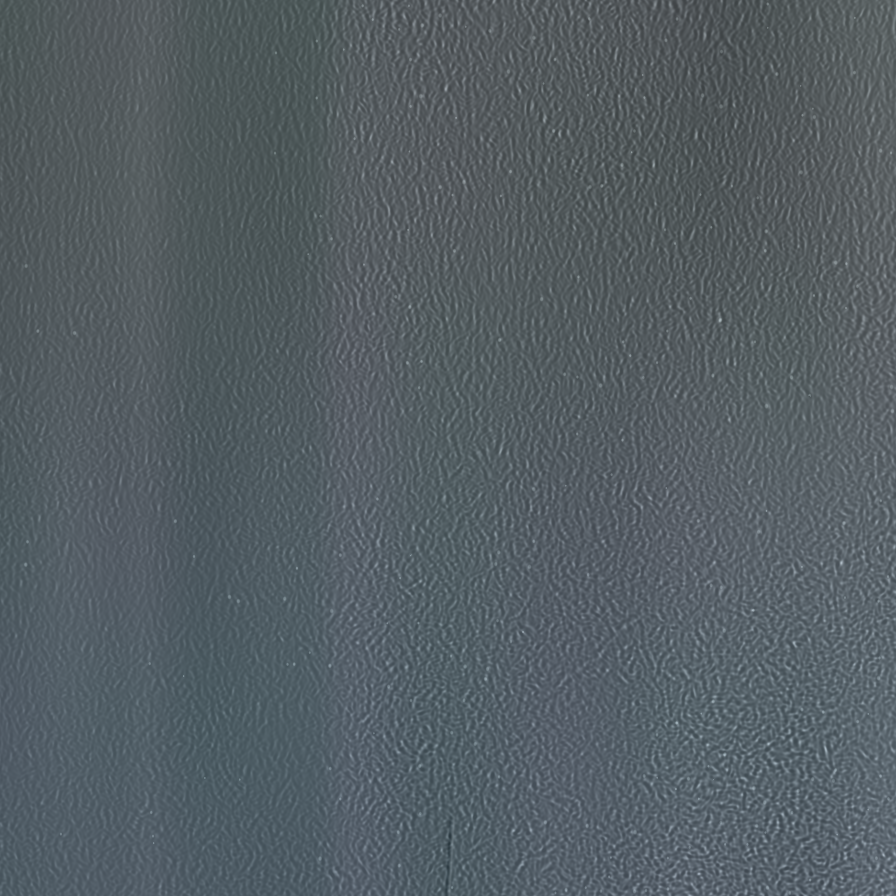
A Shadertoy shader for this texture:

```glsl
// Blue-grey fine-grained leather with short beaded vertical ridges, soft streaks and pale specks.

float hash(vec2 p) {
    return fract(sin(dot(p, vec2(127.1, 311.7))) * 43758.5453);
}

float valueNoise(vec2 p) {
    vec2 cell = floor(p), f = fract(p);
    f = f * f * (3.0 - 2.0 * f);
    float low = mix(hash(cell), hash(cell + vec2(1, 0)), f.x);
    float high = mix(hash(cell + vec2(0, 1)), hash(cell + vec2(1, 1)), f.x);
    return mix(low, high, f.y);
}

// Sum of small wave packets; spread sets how far ridges lean from vertical
float ridgeNoise(vec2 p, float spread) {
    vec2 cell = floor(p);
    float sum = 0.0;
    for (int i = 0; i < 18; i++) {
        vec2 id = cell + vec2(i % 3 - 1, (i / 3) % 3 - 1);
        vec2 seed = id + 71.3 * float(i / 9);
        vec2 d = p - id - vec2(hash(seed), hash(seed + 19.7));
        float lean = (hash(seed + 37.1) - 0.5) * 2.0 * spread;
        float phase = 6.2832 * hash(seed + 53.9);
        float window = max(0.0, 1.0 - dot(d, d));
        sum += window * window * cos(8.5 * dot(d, vec2(cos(lean), sin(lean))) + phase);
    }
    return sum / 0.79;
}

// Sparse small specks, one candidate per cell
float specks(vec2 uv, float density) {
    vec2 p = uv * 80.0, id = floor(p);
    vec2 center = 0.25 + 0.5 * vec2(hash(id + 3.1), hash(id + 8.6));
    float radius = mix(0.08, 0.18, hash(id + 14.2));
    float dist = length((fract(p) - center) * vec2(1.0, 0.8));
    float present = step(1.0 - density, hash(id + 27.5));
    return present * (1.0 - smoothstep(radius * 0.3, radius * 1.3, dist));
}

void mainImage(out vec4 fragColor, in vec2 fragCoord) {
    vec2 uv = fragCoord / iResolution.xy;
    float lower = 1.0 - smoothstep(0.1, 0.85, uv.y);
    float right = smoothstep(0.3, 0.95, uv.x);

    // Green-grey above, blue below, more neutral toward the right
    vec3 color = mix(vec3(0.319, 0.352, 0.360), vec3(0.326, 0.374, 0.411), lower);
    color += vec3(0.022, 0.015, 0.015) * right;

    // Soft vertical streaks and cloudy tints
    float wobble = 0.012 * (valueNoise(vec2(2.0, uv.y * 5.0)) - 0.5);
    float x = uv.x + wobble;
    float darkBand = smoothstep(0.17, 0.23, x) * (1.0 - smoothstep(0.35, 0.39, x));
    color -= vec3(0.022, 0.011, 0.016) * darkBand;
    color += 0.013 * exp(-pow((x - 0.16) / 0.018, 2.0));
    color += vec3(0.012, 0.007, 0.013) * exp(-pow((x - 0.41) / 0.05, 2.0));
    color -= 0.026 * exp(-pow((x - 0.81) / 0.07, 2.0)) * smoothstep(0.5, 0.95, uv.y);
    color += 0.016 * smoothstep(0.87, 0.95, x);
    color += 0.028 * (valueNoise(uv * vec2(13.0, 2.5) + 4.0) - 0.5);
    color += vec3(0.015, -0.006, 0.009) * (valueNoise(uv * vec2(8.0, 5.0) + 31.0) - 0.5);

    // Grain: calm on the left, crisp and tangled at the lower right
    float patches = valueNoise(uv * vec2(9.0, 6.0) + 12.0);
    float tangle = lower * (0.35 + 0.65 * right) + 0.4 * (patches - 0.5);
    float spread = mix(0.45, 1.3, clamp(tangle, 0.0, 1.0));
    vec2 bend = 0.006 * vec2(valueNoise(uv * 14.0), valueNoise(uv * 14.0 + 9.0));
    vec2 grainPos = uv + bend;
    float grain = ridgeNoise(grainPos * 82.0, spread);
    grain += 0.65 * ridgeNoise(grainPos * 128.0 + 17.0, spread + 0.5);
    float strength = 0.018 + 0.013 * smoothstep(0.33, 0.42, uv.x) + 0.009 * lower * right;
    strength *= 0.75 + 0.5 * patches;
    color += vec3(0.96, 1.0, 1.03) * strength * (grain + 0.12 * (grain * grain - 1.42));

    // Pale specks gather in the stronger patches
    float density = 0.015 + 0.08 * patches * smoothstep(0.3, 0.5, uv.x);
    color += vec3(0.16, 0.17, 0.17) * specks(uv, density);

    // Thin crease rising from the bottom edge
    float crease = uv.x - 0.5 - 0.06 * uv.y;
    float creaseFade = 1.0 - smoothstep(0.07, 0.1, uv.y);
    color += 0.09 * creaseFade * exp(-pow((crease - 0.0015) / 0.0015, 2.0));
    color -= 0.10 * creaseFade * exp(-pow((crease + 0.002) / 0.0018, 2.0));

    fragColor = vec4(clamp(color, 0.0, 1.0), 1.0);
}
```
